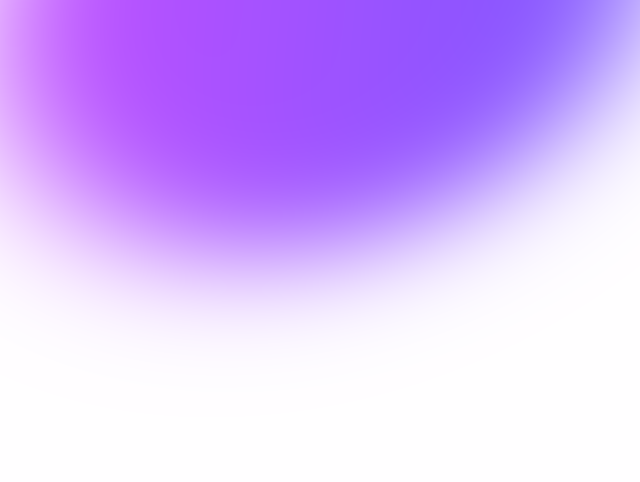
Reproduce this background procedurally as a WebGL 2 fragment shader.

```glsl
#version 300 es
precision highp float;
// A soft violet glow hanging from the top edge over a near-white ground.
// A tilted ellipse is blurred with a Gaussian edge and filled with a
// gradient that runs from magenta-violet on the left to blue-violet.
uniform vec2 u_resolution;
out vec4 fragColor;

// Radius measured in a tilted ellipse: 1.0 lies on its outline.
float ellipseRadius(vec2 d) {
    vec2 spread = vec2(0.4355, 0.298);   // squared half-extents
    float tilt = 0.0776;
    float area = spread.x * spread.y - tilt * tilt;
    float q = spread.y * d.x * d.x - 2.0 * tilt * d.x * d.y + spread.x * d.y * d.y;
    return sqrt(max(q, 0.0) / area);
}

// Smooth approximation of the Gaussian cumulative distribution.
float gaussianEdge(float z) {
    z = clamp(z, -4.0, 4.0);
    return 0.5 + 0.5 * tanh(0.798 * (z + 0.0447 * z * z * z));
}

void main() {
    // Canvas units: the height is 1.
    vec2 p = gl_FragCoord.xy / u_resolution.y;

    // Blurred coverage of the glow
    float radius = ellipseRadius(p - vec2(0.674, 1.035));
    float glow = gaussianEdge((1.025 - radius) / 0.21);

    // Hue drifts across the glow, with a slight slant
    float across = clamp((p.x + 0.1 * (1.0 - p.y)) / 1.326, 0.0, 1.0);
    vec3 violet = mix(vec3(0.76, 0.31, 1.0), vec3(0.49, 0.335, 1.0), across);

    vec3 ground = vec3(1.0, 0.995, 1.0);
    fragColor = vec4(mix(ground, violet, glow), 1.0);
}
```
